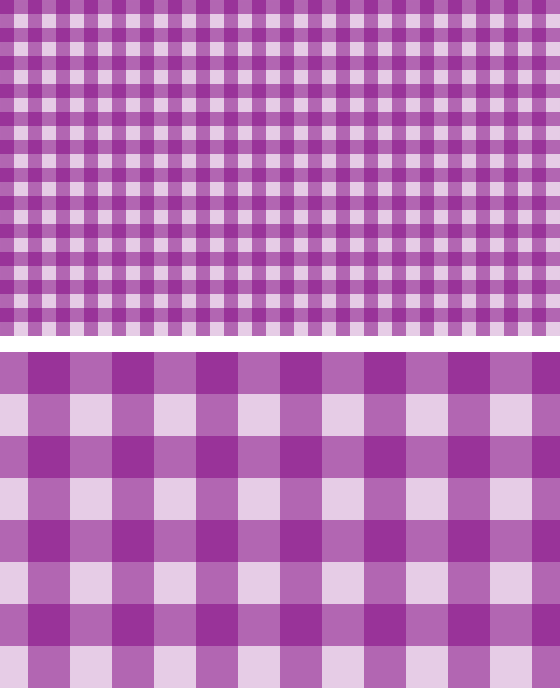
Top: the whole. Bottom: its middle third, enlarged.
A WebGL 2 fragment shader for this pattern:

```glsl
#version 300 es
precision highp float;
// Purple gingham: translucent stripes crossing on a pale ground, 20 by 12 checks.

uniform vec2 u_resolution;
out vec4 fragColor;

// Coverage of a stripe filling the first half of each unit period,
// with edges softened over one pixel.
vec2 stripeCoverage(vec2 p, vec2 pixel) {
    vec2 edgeDistance = 0.25 - abs(fract(p + 0.25) - 0.5);
    return clamp(edgeDistance / pixel + 0.5, 0.0, 1.0);
}

void main() {
    vec2 repeats = vec2(20.0, 12.0);
    vec2 uv = gl_FragCoord.xy / u_resolution;

    // The horizontal stripes sit in the upper half of each check.
    vec2 p = uv * repeats + vec2(0.0, 0.5);
    vec2 stripe = stripeCoverage(p, repeats / u_resolution);

    vec3 ground = vec3(0.9, 0.8, 0.9);
    vec3 single = vec3(0.7, 0.4, 0.7);
    vec3 crossing = vec3(0.6, 0.2, 0.6);

    // One stripe gives the middle tone, two give the deep one.
    vec3 betweenRows = mix(ground, single, stripe.x);
    vec3 onRows = mix(single, crossing, stripe.x);
    fragColor = vec4(mix(betweenRows, onRows, stripe.y), 1.0);
}
```
